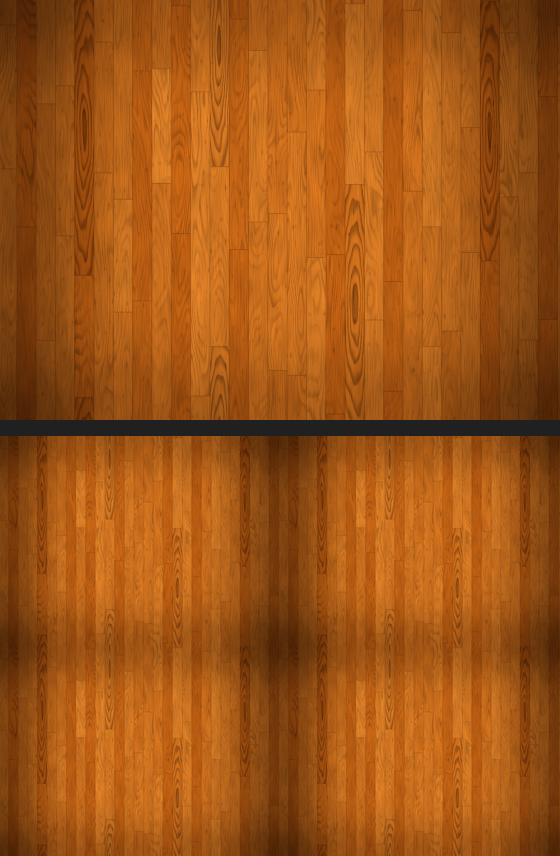
Top, the tile; bottom, the same tile 2 across and 2 down.
Give the GLSL for this texture, as a Shadertoy shader.

```glsl
// Strip parquet: narrow vertical boards with staggered end joints, wood figure
// drawn as contours of stretched gradient noise, and darkened canvas borders.
// Each board has its own grain coordinates, so the floor wraps on every side.

const float STRIPS = 29.0;        // boards across the canvas
const float STRIP_SHIFT = 0.13;   // part of a strip cut off by the left edge
const float ROWS = 21.75;         // canvas height in strip widths
const float DARK_STRIPS = 9.0;    // strips of reddish heartwood
const float KNOT_SPACING = 7.0;   // strips between knotty boards
const float KNOT_STRIP = 4.0;     // first knotty strip
const float SEAM_WIDTH = 0.045;   // in strip widths
const float SEAM_DEPTH = 0.17;
const float FIBRE_DEPTH = 0.10;
const float MOTTLE_DEPTH = 0.09;
const float FLECK_DEPTH = 0.16;
const vec2 BORDER_SHADE = vec2(0.39, 0.20);  // side, top and bottom
const vec3 SAPWOOD = vec3(0.855, 0.495, 0.155);
const vec3 HEARTWOOD = vec3(0.755, 0.375, 0.070);
const vec3 SHADE_TINT = vec3(1.0, 1.12, 1.45);  // shadows turn redder
const float PI = 3.14159;

vec2 hash2(vec2 p) {
    vec3 q = fract(p.xyx * vec3(0.1031, 0.1030, 0.0973));
    q += dot(q, q.yzx + 33.33);
    return fract((q.xx + q.yz) * q.zy);
}

float gradientAt(vec2 cell, vec2 offset) {
    float angle = 2.0 * PI * hash2(cell).x;
    return dot(vec2(cos(angle), sin(angle)), offset);
}

float gradientNoise(vec2 p) {
    vec2 i = floor(p), f = p - i;
    vec2 w = f * f * f * (f * (f * 6.0 - 15.0) + 10.0);
    vec2 e = vec2(1.0, 0.0);
    float low = mix(gradientAt(i, f), gradientAt(i + e, f - e), w.x);
    float high = mix(gradientAt(i + e.yx, f - e.yx), gradientAt(i + e.xx, f - e.xx), w.x);
    return mix(low, high, w.y);
}

// Growth rings: a slow darkening that ends in a sharper line
float ringLine(float phase) {
    float s = fract(phase);
    return smoothstep(0.35, 0.88, s) * (1.0 - smoothstep(0.88, 1.0, s));
}

// Brightness of the grain; p is in strip widths, centred on the board
float grain(vec2 p, vec2 seed, float knotty) {
    vec2 s = floor(seed * 300.0);
    float ripple = gradientNoise(p * vec2(3.5, 0.9) + s);
    float swell = gradientNoise(p * vec2(1.1, 0.16) + s.yx);

    // Plain boards follow the noise; knotty ones ring a long eye
    float plainPhase = swell * 8.0 + p.x * 1.5 + ripple * 0.35;
    float eye = length(vec2(p.x * 1.8 + swell * 0.4, p.y * 0.22));
    float knotPhase = eye * 4.0 + swell * 1.5 + ripple * 0.45;
    float line = ringLine(mix(plainPhase, knotPhase, knotty));
    float patches = smoothstep(-0.3, 0.4, gradientNoise(p * vec2(0.8, 0.22) + s + 41.0));
    float strength = mix(0.05 + 0.17 * seed.y * patches, 0.27, knotty);
    float heart = knotty * 0.25 * (1.0 - smoothstep(0.08, 0.32, eye));

    // Fine fibres, soft mottling and short pores
    float fibre = gradientNoise(p * vec2(13.0, 0.8) + s + 17.0);
    float mottle = gradientNoise(p * vec2(1.6, 0.5) + s + 73.0);
    float fleck = smoothstep(0.32, 0.6, gradientNoise(p * vec2(8.0, 1.8) + s + 97.0));
    return 1.0 - strength * line - heart + FIBRE_DEPTH * fibre
        + MOTTLE_DEPTH * mottle - FLECK_DEPTH * fleck;
}

vec3 parquet(vec2 uv) {
    // Strip, then the two boards along it
    float x = uv.x * STRIPS + STRIP_SHIFT;
    float strip = mod(floor(x), STRIPS);
    vec2 stripSeed = hash2(vec2(strip, 7.0));
    float along = fract(uv.y + strip * 0.382 + 0.2 * stripSeed.x);
    float joint = mix(0.52, 0.74, stripSeed.y);
    float second = step(joint, along);
    float start = second * joint;
    float size = mix(joint, 1.0 - joint, second);
    vec2 seed = hash2(vec2(strip + 3.0, 19.0 + second * 31.0));
    vec2 p = vec2(fract(x) - 0.5, (along - start - 0.5 * size) * ROWS);

    // Board colour
    float dark = step(mod((strip - 1.0) * 11.0 + STRIPS, STRIPS), DARK_STRIPS - 0.5);
    float tone = mix(0.55 * seed.x, 0.8 + 0.2 * seed.x, dark);
    vec3 wood = mix(SAPWOOD, HEARTWOOD, tone) * (0.97 + 0.06 * seed.y);

    // Grain and seams
    float knotty = (1.0 - second) * step(abs(mod(strip, KNOT_SPACING) - KNOT_STRIP), 0.5);
    float shade = grain(p, seed, knotty);
    float edge = min(0.5 - abs(p.x), 0.5 * size * ROWS - abs(p.y));
    shade *= 1.0 - SEAM_DEPTH * (1.0 - smoothstep(0.0, SEAM_WIDTH, edge));

    // Darkened borders, equal on opposite sides
    vec2 border = pow(abs(cos(PI * uv)), vec2(7.0));
    shade *= 1.0 - dot(BORDER_SHADE, border);
    return wood * pow(vec3(max(shade, 0.0)), SHADE_TINT);
}

void mainImage(out vec4 fragColor, in vec2 fragCoord) {
    // Four samples smooth every edge
    vec3 sum = vec3(0.0);
    for (int k = 0; k < 4; k++) {
        vec2 jitter = vec2(k % 2, k / 2) * 0.5 - 0.25;
        sum += parquet((fragCoord + jitter) / iResolution.xy);
    }
    fragColor = vec4(sum / 4.0, 1.0);
}
```
